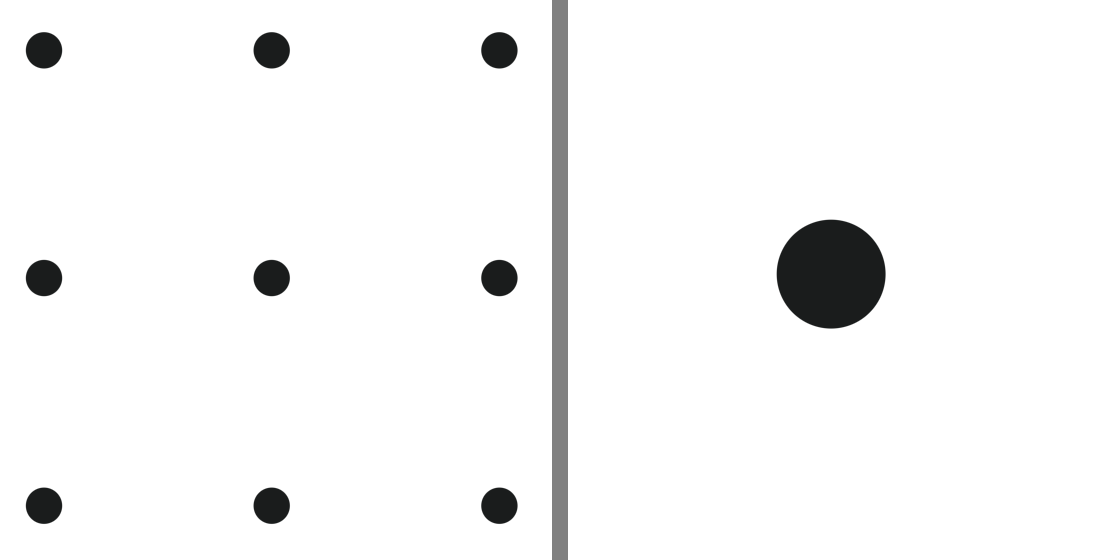
Left: the whole. Right: its middle third, enlarged.
This pattern is drawn by a Shadertoy shader. Its source:

```glsl
// Lengths are fractions of the canvas height
const float DOT_SPACING = 0.4066;
const float DOT_RADIUS = 0.0324;
const vec2 GRID_CENTER = vec2(0.4852, 0.5035);
const vec3 PAPER_COLOR = vec3(1.0);
const vec3 INK_COLOR = vec3(0.10, 0.11, 0.11);

// Signed distance to the nearest dot of an endless square grid
float dotGridDistance(vec2 p) {
    vec2 cell = fract((p - GRID_CENTER) / DOT_SPACING + 0.5) - 0.5;
    return length(cell * DOT_SPACING) - DOT_RADIUS;
}

void mainImage(out vec4 fragColor, in vec2 fragCoord) {
    vec2 p = fragCoord / iResolution.y;
    float pixel = 1.0 / iResolution.y;

    // Edge smoothed over about one pixel
    float ink = 1.0 - smoothstep(-0.75 * pixel, 0.75 * pixel, dotGridDistance(p));
    fragColor = vec4(mix(PAPER_COLOR, INK_COLOR, ink), 1.0);
}
```
